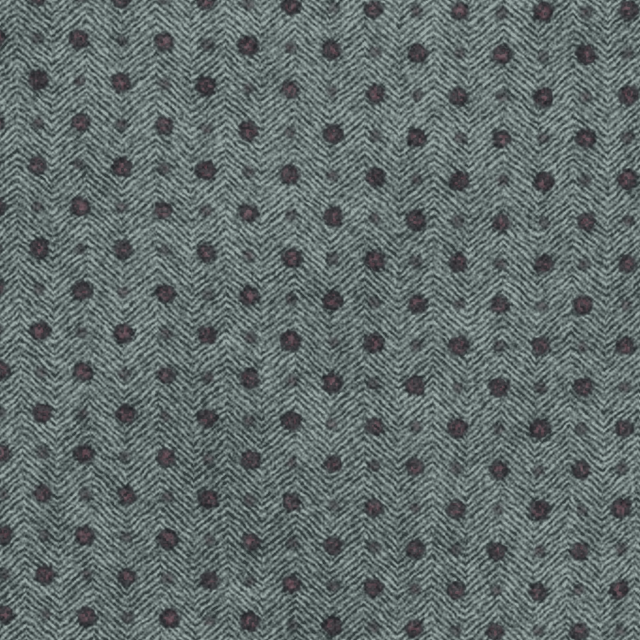
A WebGL 1 fragment shader for this texture:

```glsl
precision highp float;

// Grey-green herringbone tweed with a checkerboard of large and small dark dots.
// A gentle cloth warp bends the grid; folded diagonal stripes form the weave,
// and layered value noise supplies the wool grain, ragged dots and mottling.

uniform vec2 u_resolution;

const float PI = 3.14159265;
const float BAND_WIDTH = 0.0543;    // width of one herringbone band
const float STRIPE_PERIOD = 0.0113; // vertical distance between stripes
const float STRIPE_SLOPE = 0.86;
const vec2 DOT_PITCH = vec2(0.0659, 0.0661);
const vec2 DOT_START = vec2(0.0586, 0.0598);

const vec3 WOOL_DARK = vec3(0.195, 0.235, 0.235);
const vec3 WOOL_LIGHT = vec3(0.610, 0.665, 0.655);
const vec3 DOT_DARK = vec3(0.165, 0.175, 0.190);
const vec3 DOT_PLUM = vec3(0.400, 0.295, 0.330);

float hash(vec2 p) {
  vec3 q = fract(vec3(p.xyx) * 0.1031);
  q += dot(q, q.yzx + 33.33);
  return fract((q.x + q.y) * q.z);
}

float noise(vec2 p) {
  vec2 i = floor(p);
  vec2 f = fract(p);
  f = f * f * (3.0 - 2.0 * f);
  float low = mix(hash(i), hash(i + vec2(1.0, 0.0)), f.x);
  float high = mix(hash(i + vec2(0.0, 1.0)), hash(i + vec2(1.0, 1.0)), f.x);
  return mix(low, high, f.y);
}

// Noise centred on zero
float grain(vec2 p, float frequency) {
  return noise(p * frequency + frequency) - 0.5;
}

// Sagging rows, and columns that draw together towards the bottom
vec2 clothWarp(vec2 p) {
  float squeeze = 1.0 - 0.03 * max(p.y - 0.32, 0.0) / 0.68;
  float sag = 0.013 * (1.0 - cos(PI * p.x / 0.833));
  return vec2(0.521 + (p.x - 0.521) / squeeze, p.y - sag);
}

// Diagonal stripes mirrored at each band edge, from -1 to 1
float herringbone(vec2 p) {
  float q = fract((p.x - 0.3525) / (2.0 * BAND_WIDTH));
  float fromPeak = BAND_WIDTH * (1.0 - abs(2.0 * q - 1.0));
  float phase = (p.y - STRIPE_SLOPE * fromPeak) / STRIPE_PERIOD;
  phase += 0.45 * grain(p, 75.0);
  return sin(2.0 * PI * phase);
}

// x: distance to the nearest dot, y: 1 for large and 0 for small, z: random value
vec3 nearestDot(vec2 p) {
  vec2 g = (p - DOT_START) / DOT_PITCH;
  g.y += 0.002 * g.y * g.y;
  vec2 cell = floor(g + 0.5);
  vec2 jitter = vec2(hash(cell + 17.0), hash(cell + 53.0)) - 0.5;
  float dist = length((g - cell) * DOT_PITCH - 0.003 * jitter);
  return vec3(dist, mod(cell.x + cell.y, 2.0), hash(cell + 91.0));
}

void main() {
  vec2 p = gl_FragCoord.xy / u_resolution.y;
  p.y = 1.0 - p.y;
  float pixel = 1.0 / u_resolution.y;
  vec2 cloth = clothWarp(p);

  // Wool: stripes, fibre grain and broad mottling
  float fibre = 0.50 * grain(p, 340.0) + 0.42 * grain(p, 180.0);
  float mottling = 0.14 * grain(p, 24.0) + 0.12 * grain(p, 6.0);
  float contrast = 0.29 + 0.16 * grain(p, 60.0);
  float tone = 0.5 + contrast * herringbone(cloth) + fibre + mottling;
  tone += 0.05 * (0.5 - p.y);
  vec3 color = mix(WOOL_DARK, WOOL_LIGHT, clamp(tone, 0.0, 1.0));

  // Dots: fuzzy dark rims with plum flecks towards the middle
  vec3 spot = nearestDot(cloth);
  float radius = mix(0.0100, 0.0158, spot.y) * (0.94 + 0.12 * spot.z);
  float ragged = spot.x + 0.006 * grain(p, 200.0);
  float soft = 0.0025 + pixel;
  float cover = 1.0 - smoothstep(radius - soft, radius + soft, ragged);
  cover *= mix(0.58, 0.92, spot.y) * (0.88 + 0.12 * spot.z);
  float core = 1.0 - smoothstep(0.2 * radius, 1.05 * radius, spot.x);
  float fleck = smoothstep(0.35, 0.85, noise(p * 230.0 + 7.0));
  float plum = core * (0.25 + 0.75 * fleck) * mix(0.55, 1.0, spot.y);
  vec3 dotColor = mix(DOT_DARK, DOT_PLUM, plum) + 0.16 * fibre;
  color = mix(color, dotColor, cover);

  gl_FragColor = vec4(clamp(color, 0.0, 1.0), 1.0);
}
```
